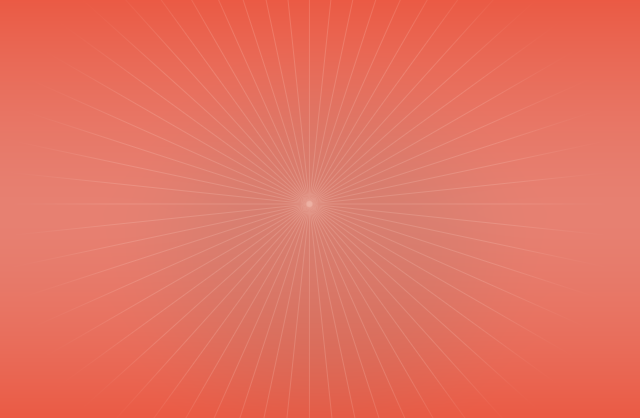
A WebGL 2 fragment shader for this background:

```glsl
#version 300 es
precision highp float;
// Fine pale rays fanning from a small glow over a coral vertical gradient.

uniform vec2 u_resolution;
out vec4 fragColor;

const float TAU = 6.2831853;
const vec3 VERMILION = vec3(0.920, 0.353, 0.267);
const vec3 CORAL = vec3(0.904, 0.503, 0.445);
const vec3 SHADE = vec3(0.50, 0.45, 0.40);
const vec3 PALE = vec3(1.0, 0.86, 0.81);

// Vertical gradient: soft in the middle band, vivid at both ends.
vec3 bandGradient(float y, float middle) {
  float reach = y > middle ? 1.0 - middle : middle;
  float d = abs(y - middle) / reach;
  return mix(CORAL, VERMILION, pow(d, 1.5));
}

// Soft disc: one inside, fading to zero at the radius.
float softDisc(vec2 p, float radius, float core) {
  return 1.0 - smoothstep(core * radius, radius, length(p));
}

// Coverage of evenly spaced thin rays, smoothed over one pixel.
float rays(vec2 p, float count, float width, float pixel) {
  float sector = TAU / count;
  float turn = atan(p.y, p.x) / sector;
  float offset = (fract(turn + 0.5) - 0.5) * sector;
  float d = length(p) * abs(sin(offset));
  float soft = max(width, pixel);
  float line = clamp(0.5 + (0.5 * soft - d) / pixel, 0.0, 1.0);
  return line * min(width / pixel, 1.0);
}

void main() {
  // Height of the canvas is one unit.
  vec2 p = gl_FragCoord.xy / u_resolution.y;
  float aspect = u_resolution.x / u_resolution.y;
  float pixel = 1.0 / u_resolution.y;

  vec3 color = bandGradient(p.y, 0.49);

  // Broad muted disc, low and slightly right of the hub.
  vec2 shadeCenter = vec2(0.508 * aspect, 0.38);
  color = mix(color, SHADE, 0.14 * softDisc(p - shadeCenter, 0.55, 0.30));

  // Rays fade with distance from the hub.
  vec2 q = p - vec2(0.4835 * aspect, 0.512);
  float r = length(q);
  float fade = 1.0 - smoothstep(0.42, 0.75, r);
  color = mix(color, PALE, 0.23 * fade * rays(q, 60.0, 0.002, pixel));

  // Halo and bright hub.
  color = mix(color, PALE, 0.22 * exp(-r / 0.022));
  color = mix(color, PALE, 0.30 * softDisc(q, 0.010, 0.5));

  fragColor = vec4(color, 1.0);
}
```
